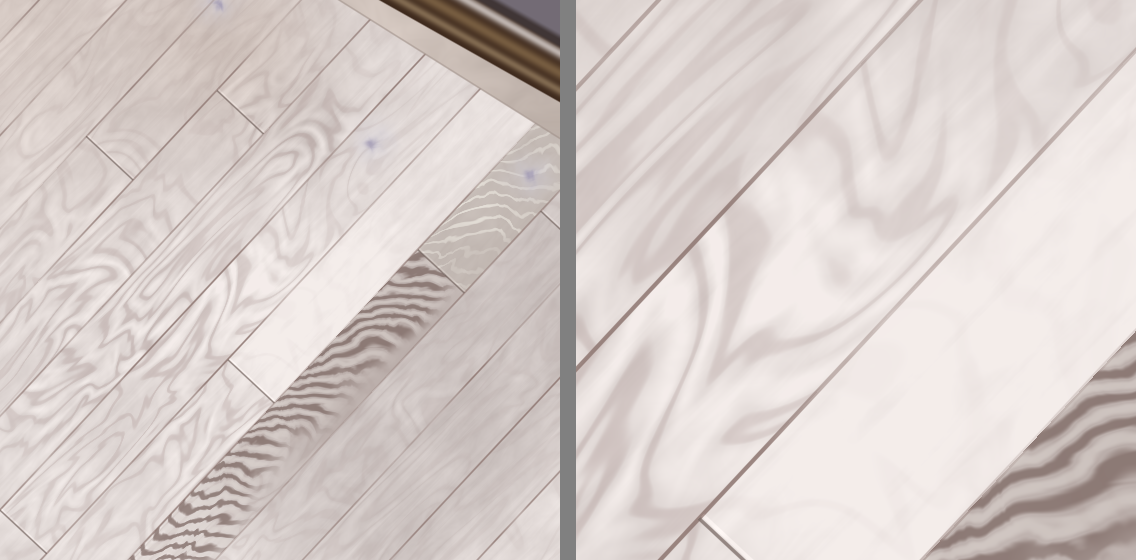
Left: the whole. Right: its middle third, enlarged.
Reproduce this texture procedurally as a Shadertoy shader.

```glsl
// Whitewashed oak planks running diagonally, with a dark moulded rail across the top right corner.

// Layered, self-warping sines: soft organic noise, roughly -0.6 to 0.6
float waves(vec2 p) {
    float sum = 0.0, amp = 0.5;
    for (int i = 0; i < 5; i++) {
        p = mat2(0.8, 0.6, -0.6, 0.8) * p * 1.6 + 1.7;
        p += 0.6 * sin(p.yx * 1.3);
        sum += amp * sin(p.x) * sin(p.y);
        amp *= 0.6;
    }
    return sum;
}

// Soft round blob, 1 at its centre
float spot(vec2 p, vec2 centre, float radius) {
    vec2 d = (p - centre) / radius;
    return exp(-dot(d, d));
}

// Smooth-edged line of given half width
float line(float d, float halfWidth, float px) {
    return 1.0 - smoothstep(halfWidth - px * 0.5, halfWidth + px, abs(d));
}

// Position of the end joint in each plank row; 9 means none in view
float jointOf(int row) {
    float joints[13] = float[13](9.0, 9.0, 9.0, 0.658, 0.877, 9.0, 0.065,
                                 0.539, 0.914, 1.114, 9.0, 9.0, 9.0);
    return joints[clamp(row + 7, 0, 12)];
}

vec3 planks(vec2 p, float px) {
    // u runs along the boards, v across them
    float u = dot(p, vec2(0.682, 0.731)), v = dot(p, vec2(0.731, -0.682));
    float across = (v - 0.053) / 0.114;
    float row = floor(across), w = across - row;
    float joint = jointOf(int(row));
    float side = step(joint, u), id = row * 2.0 + side;
    float variation = sin(id * 12.9) * 0.5;

    // Broad light and shade, then the tone of each board
    float cloud = waves(p * 7.0 + id * 0.6);
    float greySide = smoothstep(0.16, 0.18, v) * smoothstep(0.25, 0.5, u);
    float tan0 = spot(p, vec2(0.0, 1.02), 0.36) + 0.9 * spot(p, vec2(0.42, 0.94), 0.17);
    float tone = 0.86 + 0.1 * variation + 0.16 * cloud;
    tone -= 0.5 * greySide * (1.0 - smoothstep(0.5, 0.68, v));
    tone -= 0.4 * tan0 + 0.3 * spot(p, vec2(0.55, 0.77), 0.08);
    tone += 0.22 * spot(p, vec2(0.55, 0.4), 0.22) * step(v, 0.167);
    if (row == 0.0) tone += 0.16 * side;

    // Fine fibres and wandering contour veins
    tone += 0.16 * waves(vec2(u * 12.0, v * 90.0) + id * 7.0);
    tone += 0.05 * waves(p * 75.0);
    float contour = waves(vec2(u * 4.0, v * 12.0) + id * 3.7);
    float vein = sin(contour * 18.0);
    float figured = 0.06 + 0.2 * spot(p, vec2(0.26, 0.36), 0.3)
                  + 0.2 * spot(p, vec2(0.54, 0.77), 0.1);
    if (row == 0.0) figured *= 1.0 - 0.8 * side;
    tone += figured * vein * (0.7 + cloud);
    vec3 col = mix(vec3(0.73, 0.69, 0.68), vec3(0.91, 0.88, 0.87), clamp(tone, -0.4, 1.25));
    col += vec3(0.01, -0.004, -0.018) * tan0;
    col = mix(col, vec3(0.68, 0.59, 0.58), 0.4 * figured * smoothstep(0.5, 1.0, -vein) * 3.0);

    // One board carries bold curved rings: dark before its joint, pale after it
    if (row == 1.0) {
        float arc = sin(270.0 * (p.y + 0.07 * (w - 0.4) * (w - 0.4)) + 9.0 * contour
                        + 3.0 * waves(p * 22.0));
        float reach = 1.0 - smoothstep(0.45, 0.95, w + 0.5 * cloud);
        if (side < 0.5) {
            col = mix(col, vec3(0.67, 0.61, 0.59), 0.5 * spot(vec2(u, 0.0), vec2(0.72, 0.0), 0.28));
            col = mix(col, vec3(0.49, 0.41, 0.39), 0.75 * reach * smoothstep(-0.1, 0.9, arc));
            col = mix(col, vec3(0.87, 0.84, 0.82), 0.5 * reach * smoothstep(0.2, 1.0, -arc));
        } else {
            col = mix(col, vec3(0.74, 0.70, 0.67), 0.6);
            col = mix(col, vec3(0.90, 0.88, 0.85), 0.65 * smoothstep(0.5, 1.0, arc) * (0.8 + cloud));
        }
    }

    // Bluish knots with a pale halo
    for (int i = 0; i < 3; i++) {
        float k = float(i);
        vec2 knot = vec2(0.388 + 0.349 * k - 0.0695 * k * (k - 1.0) - 0.07 * k * (2.0 - k),
                         0.993 - 0.247 * k + 0.094 * k * (k - 1.0));
        vec2 bent = p + 0.012 * vec2(waves(p * 40.0), waves(p * 40.0 + 5.0));
        col = mix(col, vec3(0.84, 0.83, 0.87), 0.5 * spot(bent, knot, 0.033));
        col = mix(col, vec3(0.61, 0.58, 0.69), 0.75 * spot(bent, knot, 0.011));
    }

    // Long seams fade in and out; end joints are crisp
    float seam = (0.5 - abs(w - 0.5)) * 0.114;
    float wear = clamp(0.55 + 0.7 * waves(vec2(u * 5.0, floor(across + 0.5) * 2.3)), 0.15, 0.9);
    col = mix(col, vec3(0.57, 0.48, 0.46), wear * line(seam, 0.0011, px));
    col = mix(col, vec3(0.47, 0.41, 0.39), 0.75 * line(u - joint, 0.0009, px));
    return col + 0.05 * line(u - joint - 0.003, 0.001, px);
}

// Rounded profile of the rail, h measured outward from its lower lip
vec3 rail(float h) {
    vec3 dark = vec3(0.24, 0.16, 0.11);
    vec3 col = mix(dark, vec3(0.50, 0.41, 0.31), spot(vec2(h, 0.0), vec2(0.018, 0.0), 0.008));
    col = mix(col, vec3(0.46, 0.36, 0.25), spot(vec2(h, 0.0), vec2(0.045, 0.0), 0.011));
    col = mix(col, vec3(0.74, 0.70, 0.68), spot(vec2(h, 0.0), vec2(0.076, 0.0), 0.009));
    col = mix(col, vec3(0.25, 0.21, 0.21), smoothstep(0.082, 0.09, h));
    return mix(col, vec3(0.45, 0.42, 0.46), smoothstep(0.096, 0.109, h));
}

void mainImage(out vec4 fragColor, in vec2 fragCoord) {
    vec2 p = fragCoord / iResolution.y;
    float px = 1.0 / iResolution.y;
    vec3 col = planks(p, px);

    // Beige skirting strip, then the rail above it
    float skirt = dot(p, vec2(0.531, 0.847)) - 1.1685;
    float h = dot(p, vec2(0.492, 0.871)) - 1.204;
    vec3 beige = vec3(0.82, 0.77, 0.74) - 0.08 * smoothstep(0.7, 1.0, p.x) + 0.03 * waves(p * 20.0);
    col = mix(col, beige, smoothstep(-px, px, skirt));
    col = mix(col, vec3(0.62, 0.56, 0.53), 0.6 * line(skirt, 0.001, px));
    col = mix(col, rail(h), smoothstep(-px, px, h));
    fragColor = vec4(clamp(col, 0.0, 1.0), 1.0);
}
```
